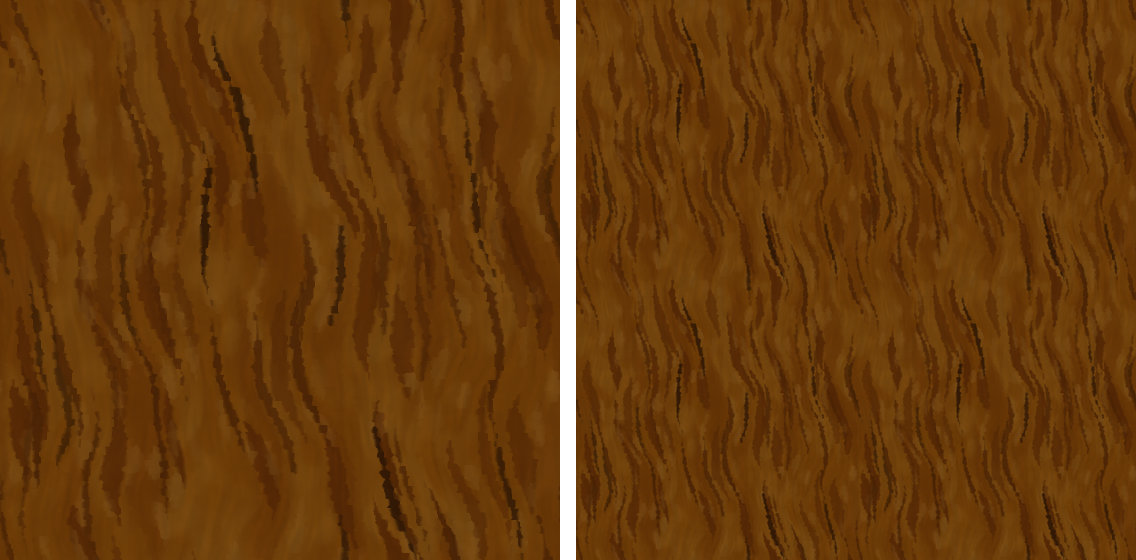
Left: one tile. Right: repeated 2 by 2.
A WebGL 2 fragment shader for this texture:

```glsl
#version 300 es
precision highp float;

uniform vec2 u_resolution;
out vec4 fragColor;

const float TAU = 6.2831853;

vec3 hash3(vec2 cell, float seed) {
    vec3 q = fract((cell.xyx + seed) * vec3(0.1031, 0.1030, 0.0973));
    q += dot(q, q.yxz + 33.33);
    return fract((q.xxy + q.yzz) * q.zyx);
}

// Nearest point of a wrapped square-edged cell pattern, and the tone of that cell
vec3 squareDab(vec2 p, vec2 count, float seed) {
    vec2 base = floor(p * count);
    float nearest = 9.0;
    vec3 dab = vec3(0.0);
    for (int y = -1; y <= 1; y++) {
        for (int x = -1; x <= 1; x++) {
            vec2 id = base + vec2(x, y);
            vec3 r = hash3(mod(id, count), seed);
            vec2 away = abs(id + r.xy - p * count);
            float d = max(away.x, away.y);
            if (d < nearest) {
                nearest = d;
                dab = vec3((id + r.xy) / count, r.z);
            }
        }
    }
    return dab;
}

// Cell tones blended by distance, 0 to 1, wrapped
float softCells(vec2 p, vec2 count, float seed) {
    vec2 base = floor(p * count);
    float total = 0.0;
    float weights = 0.0001;
    for (int y = -1; y <= 1; y++) {
        for (int x = -1; x <= 1; x++) {
            vec2 id = base + vec2(x, y);
            vec3 r = hash3(mod(id, count), seed);
            vec2 away = id + r.xy - p * count;
            float w = exp(-5.0 * dot(away, away));
            total += w * r.z;
            weights += w;
        }
    }
    return total / weights;
}

// Scattered leaning streaks with tapered ends, wrapped
float streaks(vec2 p, vec2 count, float width, float density, float lean, float soft, float seed) {
    vec2 base = floor(p * count);
    float cover = 0.0;
    for (int y = -1; y <= 1; y++) {
        for (int x = -1; x <= 1; x++) {
            vec2 id = base + vec2(x, y);
            vec3 place = hash3(mod(id, count), seed);
            vec3 form = hash3(mod(id, count), seed + 57.0);
            vec2 d = p - (id + place.xy) / count;
            float t = d.y * count.y / mix(0.5, 0.95, form.x);
            float across = d.x + d.y * lean * (0.5 + form.z);
            float halfWidth = width * mix(0.5, 1.0, form.y) * (1.0 - t * t);
            float inside = smoothstep(-soft, soft, halfWidth - abs(across));
            cover = max(cover, inside * step(place.z, density) * mix(0.55, 1.0, form.z));
        }
    }
    return cover;
}

// Slow sideways sway of the grain
vec2 sway(vec2 p) {
    float shift = 0.016 * sin(TAU * (2.0 * p.y + p.x))
                + 0.008 * sin(TAU * (3.0 * p.y - 2.0 * p.x) + 1.7)
                + 0.003 * sin(TAU * (7.0 * p.y + 3.0 * p.x) + 4.0);
    return p + vec2(shift, 0.0);
}

vec3 bark(vec2 uv) {
    // Ragged coordinates give the streaks their stepped edges
    vec3 dab = squareDab(uv, vec2(70.0, 84.0), 3.0);
    vec2 ragged = sway(mix(uv, dab.xy, vec2(0.45, 0.7)));
    vec2 grain = sway(uv);

    // Ground with soft patches
    float patches = softCells(grain, vec2(14.0, 7.0), 11.0);
    float mottle = softCells(grain, vec2(34.0, 22.0), 23.0);
    float lightness = smoothstep(0.25, 0.85, 0.55 * patches + 0.45 * mottle);
    vec3 color = mix(vec3(0.415, 0.225, 0.022), vec3(0.452, 0.272, 0.055), lightness);

    // Broad faint bands, then the main streaks
    float bands = streaks(ragged, vec2(9.0, 4.0), 0.034, 0.6, 0.12, 0.010, 31.0);
    color = mix(color, vec3(0.385, 0.195, 0.020), 0.85 * bands);
    float main = streaks(ragged, vec2(12.0, 6.0), 0.020, 0.58, 0.16, 0.0025, 41.0);
    color = mix(color, vec3(0.325, 0.150, 0.018), 0.95 * main);

    // Pale flecks
    float flecks = streaks(ragged, vec2(16.0, 22.0), 0.014, 0.33, 0.1, 0.006, 71.0);
    color = mix(color, vec3(0.475, 0.305, 0.095), 0.65 * flecks);

    // Narrow dark cracks
    float cracks = streaks(ragged, vec2(14.0, 5.0), 0.009, 0.35, 0.14, 0.0025, 83.0);
    color = mix(color, vec3(0.280, 0.130, 0.018), 0.9 * cracks);
    float deep = streaks(ragged, vec2(9.0, 6.0), 0.008, 0.2, 0.12, 0.0025, 97.0);
    color = mix(color, vec3(0.175, 0.085, 0.018), 0.95 * deep);

    // Fine fibres and faint dab tone
    float fibres = softCells(grain, vec2(120.0, 16.0), 131.0) - 0.5;
    return color * (1.0 + 0.09 * fibres + 0.025 * (dab.z - 0.5));
}

void main() {
    vec3 sum = vec3(0.0);
    for (int y = 0; y < 2; y++) {
        for (int x = 0; x < 2; x++) {
            vec2 offset = (vec2(x, y) - 0.5) * 0.5;
            sum += bark((gl_FragCoord.xy + offset) / u_resolution);
        }
    }
    fragColor = vec4(sum / 4.0, 1.0);
}
```
